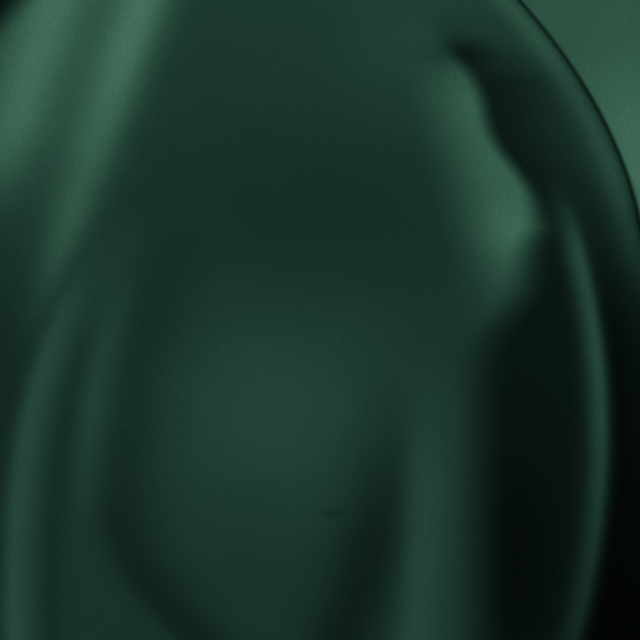
A Shadertoy shader for this texture:

```glsl
// Draped dark green satin with soft folds, lit facets and a fine woven grain.

// Soft step that rises through zero over the half-width w.
float rise(float d, float w) {
    return smoothstep(-w, w, d);
}

// Bell-shaped fold with separate widths on its left and right.
float ridge(float d, float leftWidth, float rightWidth) {
    d /= d < 0.0 ? leftWidth : rightWidth;
    return exp(-d * d);
}

float glow(vec2 p, vec2 centre, vec2 radius) {
    vec2 q = (p - centre) / radius;
    return exp(-dot(q, q));
}

vec2 hash2(vec2 cell) {
    vec3 q = fract(vec3(cell.xyx) * vec3(0.1031, 0.103, 0.0973));
    q += dot(q, q.yzx + 33.33);
    return fract((q.xx + q.yz) * q.zy);
}

// Distance to the nearest scattered point.
float cellular(vec2 p) {
    vec2 cell = floor(p), f = fract(p);
    float nearest = 2.0;
    for (int j = -1; j <= 1; j++) {
        for (int i = -1; i <= 1; i++) {
            vec2 o = vec2(i, j);
            vec2 d = o + hash2(cell + o) - f;
            nearest = min(nearest, dot(d, d));
        }
    }
    return sqrt(nearest);
}

// Broad centre and the folds along the left side.
float leftDrape(vec2 p) {
    float x = p.x, y = p.y;
    float light = 0.2 + 0.03 * rise(y - 0.9, 0.2);
    light += 0.065 * glow(p, vec2(0.43, 0.36), vec2(0.2, 0.17));
    light += 0.03 * glow(p, vec2(0.65, 0.93), vec2(0.13, 0.12));
    light -= 0.02 * glow(p, vec2(0.5, 0.65), vec2(0.25, 0.12));

    // Two bright diagonal streaks and the shaded corner
    float slant = x - 0.34 * (y - 0.57);
    light += 0.21 * ridge(slant - 0.078, 0.055, 0.045) * rise(y - 0.7, 0.22);
    light += 0.2 * ridge(slant + 0.058, 0.07, 0.065) * rise(y - 0.71, 0.11);
    light += 0.07 * ridge(slant - 0.08, 0.03, 0.03) * glow(p, vec2(x, 0.6), vec2(1.0, 0.12));
    light -= 0.2 * rise(y - x - 0.965, 0.04);

    // Narrow rolled fold, dark on its outer side
    float roll = x - 0.02 - 0.6 * y * y * y;
    float low = 1.0 - rise(y - 0.55, 0.13);
    light -= 0.045 * (1.0 - rise(roll + 0.02, 0.025)) * low;
    light += 0.075 * ridge(roll, 0.018, 0.035) * low;
    light -= 0.03 * ridge(roll - 0.06, 0.025, 0.025) * low;

    // Faint inner fold and the hollow beside it
    float inner = x - 0.135 - 0.5 * (y - 0.25) * (y - 0.25);
    float innerSpan = rise(y - 0.22, 0.12) * (1.0 - rise(y - 0.58, 0.12));
    light += 0.05 * ridge(inner, 0.025, 0.03) * innerSpan;
    light -= 0.035 * ridge(inner - 0.065, 0.035, 0.06) * innerSpan;
    float hollow = x - 0.165 - 1.8 * pow(max(0.28 - y, 0.0), 2.0);
    light -= 0.06 * ridge(hollow, 0.04, 0.06) * (1.0 - rise(y - 0.24, 0.16));

    // Lower valley, upright fold and a small crease
    float valley = x - 0.535 - 0.38 * y + 0.45 * y * y;
    float valleySpan = 1.0 - rise(y - 0.3, 0.17);
    light -= 0.08 * ridge(valley, 0.06, 0.055) * valleySpan;
    light += 0.07 * ridge(x - 0.648 - 0.04 * y, 0.03, 0.045) * (1.0 - rise(y - 0.34, 0.14));
    return light - 0.035 * glow(p, vec2(0.518, 0.197), vec2(0.016, 0.007));
}

// Facet, shadow, long ridge and upper flap on the right side.
float rightDrape(vec2 p, float light) {
    float x = p.x, y = p.y;
    // Facet outline: a slanted upper side meeting a tucked lower side
    float edge = min(0.73 + 0.5 * (0.88 - y), 0.85 - 0.4 * (0.65 - y));
    edge += 0.008 * sin(y * 38.0);
    float ridgeX = 0.94 - 0.44 * (y - 0.32) * (y - 0.32);
    float upper = rise(y - 0.64, 0.08);

    float facetLeft = 0.685 + 0.25 * max(0.85 - y, 0.0);
    float facet = rise(x - facetLeft, 0.065) * rise(y - 0.53, 0.13) * (1.0 - rise(y - 0.9, 0.08));
    light += facet * (0.16 + 0.05 * glow(p, vec2(0.8, 0.63), vec2(0.06, 0.06)));

    // Shadow under the facet, opening into the dark lower right
    float shadowEdge = mix(0.75, edge, rise(y - 0.45, 0.1));
    float shadowSoft = mix(0.05, 0.02, upper);
    float shade = 0.085 - 0.035 * glow(p, vec2(0.8, 0.12), vec2(0.09, 0.2));
    float band = 0.1 + 0.1 * rise(x - edge - 0.085, 0.085);
    shade = mix(shade, band, upper);
    float shadow = rise(x - shadowEdge, shadowSoft) * (1.0 - rise(y - 0.93, 0.07));
    light = mix(light, shade, shadow);
    light -= 0.07 * glow(p, vec2(0.72, 0.917), vec2(0.05, 0.02));

    // Long thin ridge and the deep fold to its right
    float d = x - ridgeX;
    float ridgeSpan = 1.0 - rise(y - 0.66, 0.08);
    float deep = 0.025 + 0.11 * rise(y - 0.56, 0.14);
    light = mix(light, deep, rise(d - 0.018, 0.018) * ridgeSpan);
    light += (0.08 + 0.1 * rise(y - 0.2, 0.25)) * ridge(d, 0.024, 0.014) * ridgeSpan;
    light += 0.05 * rise(x - 0.975, 0.04) * rise(y - 0.3, 0.25) * ridgeSpan;

    // Upper flap with a pale rim and a thin dark seam
    float t = y - 0.655;
    float seam = x - 1.0 + 0.2 * t + t * abs(t);
    float flapSpan = rise(y - 0.58, 0.1);
    light += 0.08 * ridge(seam + 0.022, 0.025, 0.015) * flapSpan;
    float flap = 0.32 + 0.09 * glow(p, vec2(1.0, 0.76), vec2(0.1, 0.14));
    light = mix(light, flap, rise(seam, 0.004) * flapSpan);
    return light - 0.13 * ridge(seam, 0.005, 0.004) * flapSpan;
}

void mainImage(out vec4 fragColor, in vec2 fragCoord) {
    vec2 p = fragCoord / iResolution.xy;
    float light = rightDrape(p, leftDrape(p));

    // Woven grain over slow uneven sheen
    float grain = cellular(p * 170.0) - 0.5;
    float sheen = sin(p.x * 23.0 + 2.0 * sin(p.y * 17.0)) * sin(p.y * 29.0 + p.x * 11.0);
    light *= 1.0 + 0.07 * grain + 0.012 * sheen;
    light = max(light, 0.01);

    // Green ramp: shadows cool, highlights paler
    vec3 satin = light * vec3(0.4 + 0.5 * light, 1.0, 0.78 + 0.1 * light);
    fragColor = vec4(satin, 1.0);
}
```
